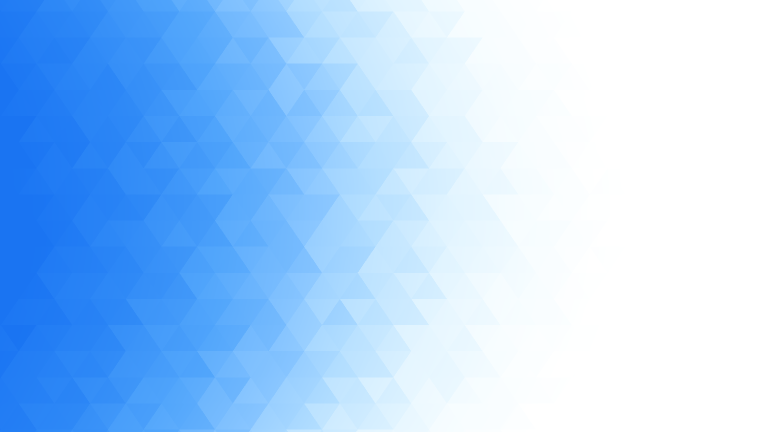
Give the GLSL for this background, as a WebGL 2 fragment shader.

```glsl
#version 300 es
precision highp float;
// Blue to white gradient broken into a mosaic of soft triangular facets.

uniform vec2 u_resolution;
out vec4 outColor;

float hash(vec3 p) {
    p = fract(p * vec3(0.1031, 0.1130, 0.0973));
    p += dot(p, p.yzx + 33.33);
    return fract((p.x + p.y) * p.z);
}

// Linear blend from one colour stop to the next between two positions.
vec3 blendStop(vec3 color, vec3 next, float start, float end, float t) {
    return mix(color, next, clamp((t - start) / (end - start), 0.0, 1.0));
}

vec3 blueRamp(float t) {
    vec3 color = vec3(0.10, 0.455, 0.95);
    color = blendStop(color, vec3(0.18, 0.535, 0.965), 0.06, 0.30, t);
    color = blendStop(color, vec3(0.32, 0.65, 0.985), 0.30, 0.53, t);
    color = blendStop(color, vec3(0.51, 0.76, 0.998), 0.53, 0.71, t);
    color = blendStop(color, vec3(0.70, 0.87, 1.0), 0.71, 0.85, t);
    color = blendStop(color, vec3(0.88, 0.956, 1.0), 0.85, 1.04, t);
    color = blendStop(color, vec3(0.965, 0.99, 1.0), 1.04, 1.21, t);
    return blendStop(color, vec3(1.0), 1.21, 1.42, t);
}

vec3 mosaic(vec2 p) {
    // Skewed lattice: every cell splits into two triangles.
    vec2 side = vec2(0.0826, 0.0605);
    vec2 origin = vec2(0.7454, 0.7315);
    vec2 lattice = (p - origin) / side;
    lattice.x -= 0.5 * lattice.y;
    vec2 cell = floor(lattice);
    vec2 local = fract(lattice);
    float upper = step(1.0, local.x + local.y);

    // Facet centre, back in canvas units.
    vec2 center = cell + (1.0 + upper) / 3.0;
    center.x += 0.5 * center.y;
    center = origin + center * side;

    // The blue side bulges to the right around mid height.
    vec2 samplePoint = mix(p, center, 0.6);
    float bend = samplePoint.y - 0.53;
    float jitter = hash(vec3(cell + 70.0, upper * 17.0 + 3.0)) - 0.5;
    return blueRamp(samplePoint.x + 0.62 * bend * bend + 0.075 * jitter);
}

void main() {
    // Four samples per pixel smooth the facet edges.
    vec3 color = vec3(0.0);
    for (int i = 0; i < 4; i++) {
        vec2 offset = vec2(i % 2, i / 2) * 0.5 - 0.25;
        color += mosaic((gl_FragCoord.xy + offset) / u_resolution.y);
    }
    outColor = vec4(color * 0.25, 1.0);
}
```
